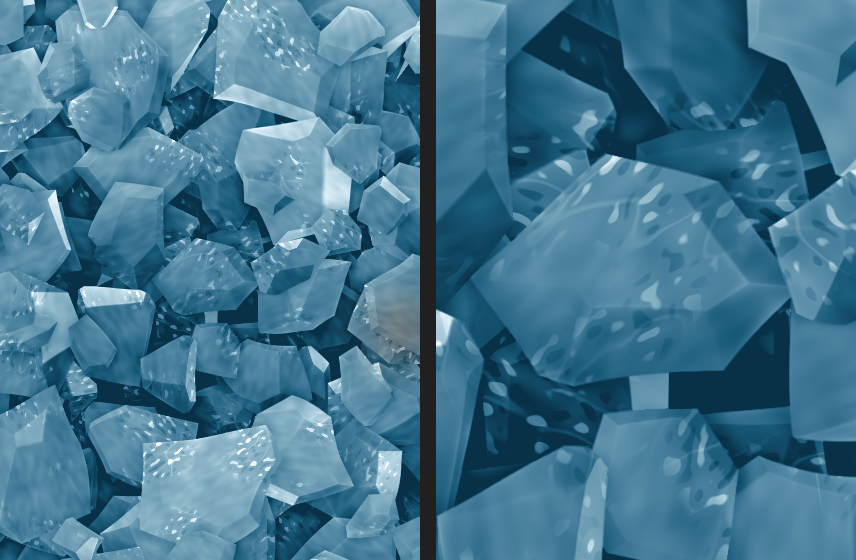
Left: the whole. Right: its middle third, enlarged.
A Shadertoy shader for this texture:

```glsl
// A cluster of translucent blue crystals: layers of jittered convex stones are
// gathered front to back as one scalar tone until the pixel is opaque. Tilted
// planes give facets, gradient noise adds clouds, cracks and glints.

vec2 hash2(vec2 p) {
    vec3 q = fract(p.xyx * vec3(0.1031, 0.1030, 0.0973));
    q += dot(q, q.yzx + 33.33);
    return fract((q.xx + q.yz) * q.zy);
}

float gradDot(vec2 cell, vec2 corner, vec2 f) {
    return dot(hash2(cell + corner + 200.0) * 2.0 - 1.0, f - corner);
}

float noise(vec2 p) {
    vec2 i = floor(p), f = p - i;
    vec2 u = f * f * (3.0 - 2.0 * f);
    return 1.7 * mix(mix(gradDot(i, vec2(0, 0), f), gradDot(i, vec2(1, 0), f), u.x),
                     mix(gradDot(i, vec2(0, 1), f), gradDot(i, vec2(1, 1), f), u.x), u.y);
}

float blob(vec2 p, vec2 centre, float radius) {
    vec2 d = (p - centre) / radius;
    return exp(-dot(d, d));
}

// Broad light: pale top and lower corners, a deep hollow left of the middle
float lightField(vec2 p) {
    return 0.7 * smoothstep(0.5, 1.0, p.y) + 0.5 * blob(p, vec2(0.0, 0.05), 0.25)
         + 0.5 * blob(p, vec2(0.7, 0.2), 0.2) + 0.9 * blob(p, vec2(0.75, 1.0), 0.12)
         - 1.1 * blob(p, vec2(0.16, 0.4), 0.15) - 0.8 * blob(p, vec2(0.28, 0.88), 0.09)
         - 0.6 * blob(p, vec2(0.4, 0.4), 0.13);
}

// Clouds, hairline cracks and clustered glints, turned differently in each stone
float innerDetail(vec2 p, vec2 rnd) {
    vec2 axis = normalize(rnd - 0.5 + 0.001);
    vec2 s = vec2(dot(p, axis), dot(p, vec2(-axis.y, axis.x))) + rnd * 40.0;
    float cloud = 0.6 * noise(s * 13.0) + 0.35 * noise(s * 31.0) + 0.35 * noise(s * vec2(45.0, 90.0));
    float zone = smoothstep(0.0, 0.4, noise(s * 11.0 + 5.0));
    float crack = smoothstep(0.08, 0.0, abs(noise(s * vec2(16.0, 38.0)) + 0.25 * cloud));
    float fleck = noise(s * vec2(75.0, 130.0));
    return cloud + zone * (0.6 * crack + 1.9 * smoothstep(0.28, 0.5, fleck)
                         - 0.7 * smoothstep(0.28, 0.5, -fleck));
}

// Adds one faceted stone behind whatever already covers the pixel
void addStone(vec2 q, float radius, float base, float patchy, vec2 id,
              inout float tone, inout float clear, inout vec2 top) {
    vec2 rnd = hash2(id + 17.0);
    vec2 tilt = (hash2(id + 53.0) - 0.5) * 0.7;
    float reach = length(q);

    // The top face comes first, then six side planes of random slope
    float lowest = 0.35 + 0.55 * rnd.y * rnd.y + dot(q, tilt);
    float second = 9.0, edge = 1.15 - reach;
    float facet = 0.2 - 0.8 * tilt.y;
    vec2 n = normalize(rnd - 0.5 + 0.001);
    for (int i = 0; i < 6; i++) {
        vec2 r = hash2(id + float(i) * 7.7 + 91.0);
        vec2 r2 = fract(r * 37.0);
        n = mat2(0.5, 0.866, -0.866, 0.5) * n;
        vec2 normal = normalize(n + 0.9 * (r.x - 0.5) * vec2(-n.y, n.x));
        float inside = 0.7 + 0.32 * r.y - dot(q, normal);
        float h = inside * mix(0.6, 3.4, r2.x);
        float side = 1.5 * (r2.y - 0.5) + 0.45 * dot(normal, vec2(-0.4, 0.9))
                   + 1.5 * step(0.93, r2.y);
        facet = mix(facet, side, clamp(0.5 + (lowest - h) * 25.0, 0.0, 1.0));
        edge = min(edge, inside);
        second = min(second, max(h, lowest));
        lowest = min(lowest, h);
    }
    float depth = edge * radius;
    float soft = max(0.001, 0.8 / iResolution.y);
    float cover = smoothstep(-soft, soft, depth);
    float shadow = 0.75 * exp(min(depth, 0.0) / 0.014) * smoothstep(1.3, 1.05, reach);

    // Bright rims and ridges break up along their length
    float stone = base + 1.3 * (fract(rnd.x * 23.0) - 0.5) + facet + 0.35 * q.y;
    stone += 1.1 * patchy * exp(-max(depth, 0.0) / 0.0028);
    stone += 0.6 * patchy * exp(-(second - lowest) * radius / 0.004);
    if (cover > 0.5 && clear > 0.5) top = rnd;
    tone += clear * (cover * stone - (1.0 - cover) * shadow);
    clear *= 1.0 - cover;
}

vec3 crystalRamp(float t) {
    vec3 c = mix(vec3(0.03, 0.19, 0.28), vec3(0.09, 0.35, 0.47), clamp(t, 0.0, 1.0));
    c = mix(c, vec3(0.26, 0.48, 0.60), clamp(t - 1.0, 0.0, 1.0));
    c = mix(c, vec3(0.41, 0.60, 0.69), clamp(t - 2.0, 0.0, 1.0));
    c = mix(c, vec3(0.55, 0.71, 0.78), clamp(t - 3.0, 0.0, 1.0));
    c = mix(c, vec3(0.78, 0.88, 0.93), clamp(t - 4.0, 0.0, 1.0));
    return mix(c, vec3(0.95, 0.98, 0.99), clamp(t - 5.0, 0.0, 1.0));
}

void mainImage(out vec4 fragColor, in vec2 fragCoord) {
    vec2 p = fragCoord / iResolution.y;
    float patchy = smoothstep(-0.15, 0.4, noise(p * 19.0));
    vec2 bent = p + 0.02 * vec2(noise(p * 6.0 + 3.0), noise(p * 6.0 + 31.0));

    // Layers from front to back: small chips, large stones, medium, deep
    float tone = 0.0, clear = 1.0;
    vec2 top = vec2(0.3, 0.8);
    vec4 sizes = vec4(0.095, 0.235, 0.17, 0.12), shares = vec4(0.2, 0.65, 0.8, 0.95);
    vec4 bases = vec4(2.45, 2.6, 2.1, 1.4);
    for (int k = 0; k < 16 && clear > 0.01; k++) {
        int layer = k / 4;
        float size = sizes[layer], a = 0.35 * float(layer) - 0.5;
        vec2 g = mat2(cos(a), sin(a), -sin(a), cos(a)) * bent / size;
        vec2 cell = floor(g - 0.5) + vec2(k % 2, (k / 2) % 2);
        vec2 id = cell + 60.0 + 213.0 * float(layer);
        vec2 pick = hash2(id + 29.0), rnd = hash2(id);
        float radius = mix(0.48, 0.62, pick.y);
        vec2 q = (g - cell - 0.3 - 0.4 * rnd) / radius * mix(vec2(0.9, 1.15), vec2(1.15, 0.9), rnd.y);
        if (pick.x > shares[layer] || dot(q, q) > 1.69) continue;
        addStone(q, radius * size, bases[layer], patchy, id, tone, clear, top);
    }
    tone += clear * 0.7 + lightField(p) + innerDetail(p, top);
    vec3 color = crystalRamp(tone);

    // Rusty stain at the right
    float rust = 0.6 * blob(p, vec2(0.72, 0.41), 0.07);
    float luma = dot(color, vec3(0.3, 0.59, 0.11));
    fragColor = vec4(mix(color, luma * vec3(1.08, 0.98, 0.9), rust), 1.0);
}
```
